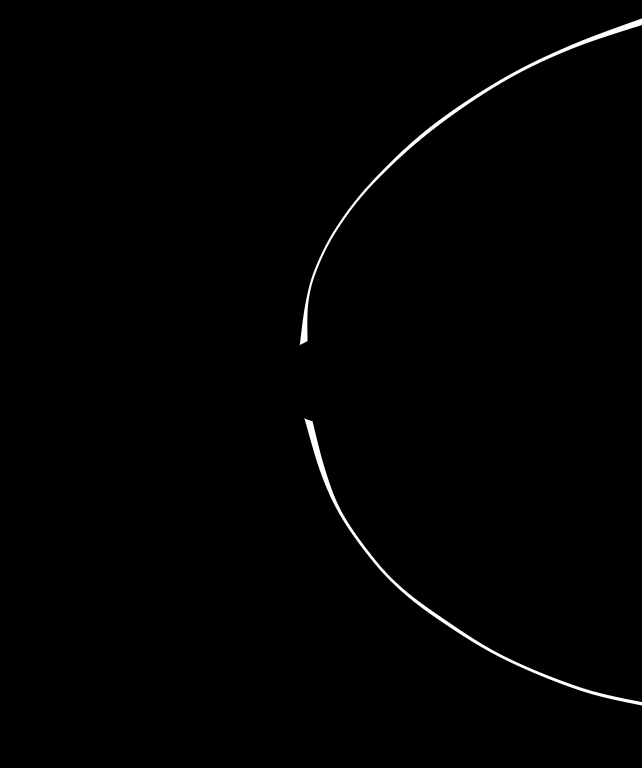
Reproduce this background procedurally as a Shadertoy shader.

```glsl
// Two thin white brush arcs open toward the right edge of a black field.
// Each arc is a Catmull-Rom spline whose knots hold position and half-width;
// it is traced by short tapered segments and trimmed flat at its left end.

const int KNOTS = 9;
const int STEPS = 7;              // segments per spline span
const float ASPECT = 0.8333;      // width of the field, its height being 1
const vec3 FIELD = vec3(0.0);
const vec3 INK = vec3(1.0);

// Knots: x, y, half-width
const vec3 UPPER_ARC[KNOTS] = vec3[KNOTS](
    vec3(0.3940, 0.5469, 0.0053), vec3(0.3982, 0.6042, 0.0018),
    vec3(0.4102, 0.6497, 0.0014), vec3(0.4375, 0.7031, 0.0014),
    vec3(0.4831, 0.7617, 0.0016), vec3(0.5573, 0.8307, 0.0024),
    vec3(0.6510, 0.8945, 0.0020), vec3(0.7422, 0.9391, 0.0024),
    vec3(0.8438, 0.9753, 0.0043));
const vec3 LOWER_ARC[KNOTS] = vec3[KNOTS](
    vec3(0.3988, 0.4596, 0.0047), vec3(0.4186, 0.3880, 0.0034),
    vec3(0.4414, 0.3333, 0.0020), vec3(0.4766, 0.2813, 0.0018),
    vec3(0.5143, 0.2389, 0.0018), vec3(0.5664, 0.1979, 0.0023),
    vec3(0.6510, 0.1452, 0.0018), vec3(0.7552, 0.1022, 0.0020),
    vec3(0.8438, 0.0814, 0.0022));

// Flat trims: a point on the cut and the direction pointing out of the ink
const vec2 UPPER_CUT = vec2(0.3944, 0.5534);
const vec2 UPPER_OUT = vec2(0.46, -0.89);
const vec2 LOWER_CUT = vec2(0.4006, 0.4531);
const vec2 LOWER_OUT = vec2(0.336, 0.942);

vec3 catmullRom(vec3 a, vec3 b, vec3 c, vec3 d, float t) {
    return 0.5 * (2.0 * b + t * (c - a
        + t * (2.0 * a - 5.0 * b + 4.0 * c - d
        + t * (3.0 * (b - c) + d - a))));
}

// Signed distance to a segment whose half-width runs from a.z to b.z
float taperedSegment(vec2 p, vec3 a, vec3 b) {
    vec2 along = b.xy - a.xy;
    float h = clamp(dot(p - a.xy, along) / dot(along, along), 0.0, 1.0);
    return length(p - a.xy - along * h) - mix(a.z, b.z, h);
}

float strokeDistance(vec2 p, vec3 knots[KNOTS]) {
    float nearest = 1.0;
    vec3 previous = knots[0];
    for (int i = 0; i < KNOTS - 1; i++) {
        vec3 before = knots[max(i - 1, 0)];
        vec3 after = knots[min(i + 2, KNOTS - 1)];
        for (int j = 1; j <= STEPS; j++) {
            float t = float(j) / float(STEPS);
            vec3 current = catmullRom(before, knots[i], knots[i + 1], after, t);
            nearest = min(nearest, taperedSegment(p, previous, current));
            previous = current;
        }
    }
    return nearest;
}

float trim(float d, vec2 p, vec2 cut, vec2 outward) {
    return max(d, dot(p - cut, normalize(outward)));
}

void mainImage(out vec4 fragColor, in vec2 fragCoord) {
    vec2 p = fragCoord / iResolution.xy * vec2(ASPECT, 1.0);
    float pixel = 1.0 / iResolution.y;

    float upper = trim(strokeDistance(p, UPPER_ARC), p, UPPER_CUT, UPPER_OUT);
    float lower = trim(strokeDistance(p, LOWER_ARC), p, LOWER_CUT, LOWER_OUT);

    // One-pixel soft edge
    float coverage = clamp(0.5 - min(upper, lower) / pixel, 0.0, 1.0);
    fragColor = vec4(mix(FIELD, INK, coverage), 1.0);
}
```
